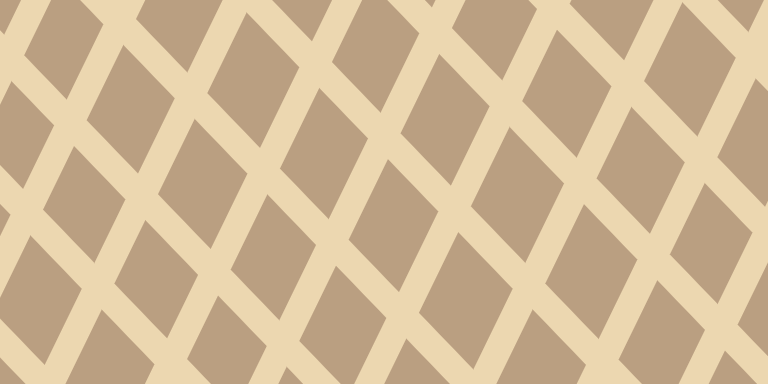
A Shadertoy shader for this pattern:

```glsl
// Slanted lattice of cream bands, unevenly spaced, over a tan ground.

const vec3 GROUND_COLOR = vec3(0.73, 0.625, 0.505);
const vec3 BAND_COLOR = vec3(0.927, 0.842, 0.69);
const float BAND_WIDTH = 0.0703;     // all lengths in canvas heights
const float TAU = 6.2831853;

// Steep bands: normal angle, first position, spacing, lines per wobble cycle
const float STEEP_ANGLE = -0.4538;
const float STEEP_START = -0.3736;
const float STEEP_SPACING = 0.2495;
const float STEEP_CYCLE = 9.0;
const vec4 STEEP_WOBBLE = vec4(0.0092, 0.0033, 0.0076, 0.006);
const vec4 STEEP_PHASE = vec4(2.333, -3.08, 1.3, 1.42);

// Falling bands
const float FALLING_ANGLE = 0.7667;
const float FALLING_START = 0.0737;
const float FALLING_SPACING = 0.2745;
const float FALLING_CYCLE = 8.0;
const vec4 FALLING_WOBBLE = vec4(0.0122, 0.01, 0.0024, 0.0032);
const vec4 FALLING_PHASE = vec4(2.372, 0.713, -1.464, -1.571);

// Shift of one band from its even position: four harmonics of its index
float bandShift(float index, float cycle, vec4 wobble, vec4 phase) {
    vec4 harmonics = vec4(1.0, 2.0, 3.0, 4.0) * TAU / cycle;
    return dot(wobble, sin(harmonics * index + phase));
}

// Signed distance to the nearest band of one parallel family
float bandDistance(vec2 p, float angle, float start, float spacing,
                   float cycle, vec4 wobble, vec4 phase) {
    float across = dot(p, vec2(cos(angle), sin(angle))) - start;
    float index = round(across / spacing);
    float center = index * spacing + bandShift(index, cycle, wobble, phase);
    return abs(across - center) - 0.5 * BAND_WIDTH;
}

void mainImage(out vec4 fragColor, in vec2 fragCoord) {
    vec2 p = fragCoord / iResolution.y;
    float pixel = 1.0 / iResolution.y;

    float steep = bandDistance(p, STEEP_ANGLE, STEEP_START, STEEP_SPACING,
                               STEEP_CYCLE, STEEP_WOBBLE, STEEP_PHASE);
    float falling = bandDistance(p, FALLING_ANGLE, FALLING_START, FALLING_SPACING,
                                 FALLING_CYCLE, FALLING_WOBBLE, FALLING_PHASE);

    // Union of both families with a one-pixel soft edge
    float coverage = clamp(0.5 - min(steep, falling) / pixel, 0.0, 1.0);
    fragColor = vec4(mix(GROUND_COLOR, BAND_COLOR, coverage), 1.0);
}
```
